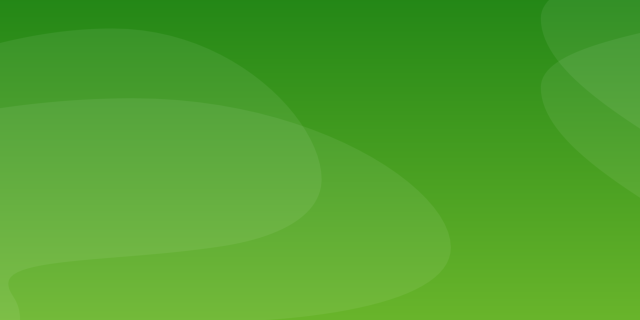
A WebGL 1 fragment shader for this background:

```glsl
precision highp float;
// Green vertical gradient overlaid with four translucent organic blobs.
// Each blob is outlined by chained cubic Beziers, walked as short chords that
// give both the distance to the edge and the inside/outside parity.

uniform vec2 u_resolution;

const vec3 TOP_GREEN = vec3(0.140, 0.530, 0.088);
const vec3 BOTTOM_GREEN = vec3(0.410, 0.708, 0.168);
const vec3 VEIL_COLOR = vec3(1.0);
const float VEIL_ALPHA = 0.07;
const float ASPECT = 2.0;        // design space is 2 wide, 1 high
const float LOBE_SHIFT = 0.216;  // vertical gap between the right-hand lobes
const int CHORDS = 24;

vec2 bezier(vec2 a, vec2 b, vec2 c, vec2 d, float t) {
  vec2 ab = mix(a, b, t), bc = mix(b, c, t), cd = mix(c, d, t);
  return mix(mix(ab, bc, t), mix(bc, cd, t), t);
}

// Updates edge = (nearest distance, side); side flips per rightward crossing.
void addCurve(vec2 p, vec2 a, vec2 b, vec2 c, vec2 d, inout vec2 edge) {
  vec2 from = a;
  for (int i = 1; i <= CHORDS; i++) {
    vec2 to = bezier(a, b, c, d, float(i) / float(CHORDS));
    vec2 chord = to - from, rel = p - from;
    float h = clamp(dot(rel, chord) / dot(chord, chord), 0.0, 1.0);
    edge.x = min(edge.x, length(rel - chord * h));
    if ((from.y > p.y) != (to.y > p.y)) {
      if (rel.x < rel.y / chord.y * chord.x) edge.y = -edge.y;
    }
    from = to;
  }
}

// Smooth coverage: side is -1 inside, +1 outside.
float coverage(vec2 edge) {
  float pixel = 1.0 / u_resolution.y;
  return 1.0 - smoothstep(-0.75 * pixel, 0.75 * pixel, edge.x * edge.y);
}

// Tall blob whose lower edge curls back to the left border.
float upperBlob(vec2 p) {
  vec2 crest = vec2(0.352, 0.911), tip = vec2(1.005, 0.440);
  vec2 belly = vec2(0.703, 0.232), curl = vec2(0.026, 0.115);
  vec2 edge = vec2(10.0, 1.0);
  addCurve(p, vec2(-0.052, 0.852), vec2(0.078, 0.888), vec2(0.214, 0.911), crest, edge);
  addCurve(p, crest, vec2(0.729, 0.911), vec2(1.005, 0.622), tip, edge);
  addCurve(p, tip, vec2(1.005, 0.336), vec2(0.893, 0.263), belly, edge);
  addCurve(p, belly, vec2(0.391, 0.182), vec2(0.026, 0.198), curl, edge);
  addCurve(p, curl, vec2(0.026, 0.073), vec2(0.068, 0.068), vec2(0.062, -0.016), edge);
  return coverage(edge);
}

// Wide blob reaching past the centre and down to the lower border.
float lowerBlob(vec2 p) {
  vec2 crest = vec2(0.417, 0.693), tip = vec2(1.409, 0.227);
  vec2 edge = vec2(10.0, 1.0);
  addCurve(p, vec2(-0.052, 0.654), vec2(0.091, 0.677), vec2(0.247, 0.693), crest, edge);
  addCurve(p, crest, vec2(0.977, 0.693), vec2(1.409, 0.414), tip, edge);
  addCurve(p, tip, vec2(1.409, 0.083), vec2(1.120, 0.013), vec2(0.755, -0.005), edge);
  return coverage(edge);
}

// Lobe entering from a side border; q.x is measured inward from that border.
float sideLobe(vec2 q) {
  vec2 tip = vec2(0.310, 0.727);
  vec2 edge = vec2(10.0, 1.0);
  addCurve(q, vec2(-0.052, 0.909), vec2(0.143, 0.865), vec2(0.310, 0.818), tip, edge);
  addCurve(q, tip, vec2(0.310, 0.596), vec2(0.143, 0.471), vec2(-0.052, 0.349), edge);
  return coverage(edge);
}

void main() {
  vec2 p = gl_FragCoord.xy / u_resolution * vec2(ASPECT, 1.0);
  vec2 mirrored = vec2(ASPECT - p.x, p.y);

  // Background gradient
  vec3 color = mix(BOTTOM_GREEN, TOP_GREEN, p.y);

  // Translucent veils
  color = mix(color, VEIL_COLOR, VEIL_ALPHA * upperBlob(p));
  color = mix(color, VEIL_COLOR, VEIL_ALPHA * lowerBlob(p));
  color = mix(color, VEIL_COLOR, VEIL_ALPHA * sideLobe(mirrored));
  color = mix(color, VEIL_COLOR, VEIL_ALPHA * sideLobe(mirrored - vec2(0.0, LOBE_SHIFT)));

  gl_FragColor = vec4(color, 1.0);
}
```
